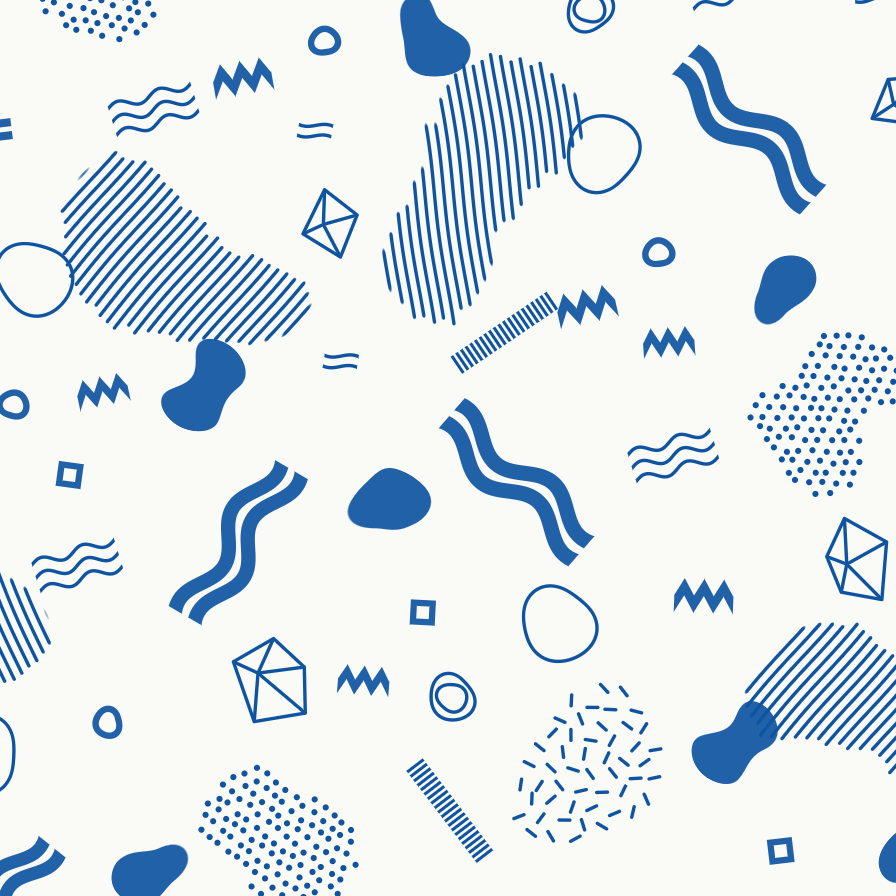
Write a WebGL 2 fragment shader that draws this pattern.

```glsl
#version 300 es
precision highp float;
// Scattered blue doodles on off-white paper: ribbons, hatched beans, confetti,
// crystals and small marks. A tilted lattice holds large motifs at even nodes,
// medium ones between them, and groups of small marks at odd nodes.
uniform vec2 u_resolution;
out vec4 fragColor;

#define PITCH 0.167
#define TILT 0.2
#define JITTER 0.026
#define LINE 0.0019
#define HATCH_PITCH 0.0106
#define PAPER vec3(0.98, 0.98, 0.97)
#define INK vec3(0.13, 0.38, 0.66)
#define DEEP_INK vec3(0.06, 0.33, 0.63)
#define TAU 6.28318

mat2 rot(float a) { return mat2(cos(a), -sin(a), sin(a), cos(a)); }

vec3 hash(vec2 p) {
    vec3 q = fract(p.xyx * vec3(0.1031, 0.1030, 0.0973));
    q += dot(q, q.yxz + 33.33);
    return fract((q.xxy + q.yzz) * q.zyx);
}

// --- Shapes ---
float segment(vec2 p, vec2 a, vec2 b) {
    vec2 ab = b - a;
    return length(p - a - ab * clamp(dot(p - a, ab) / dot(ab, ab), 0.0, 1.0));
}

float box(vec2 p, float r) { return max(abs(p.x), abs(p.y)) - r; }

float blob(vec2 p, float r, float seed) {
    float a = atan(p.y, p.x), s = seed * TAU;
    return length(p) - r * (1.0 + 0.07 * sin(2.0 * a + s) + 0.05 * sin(3.0 * a + 2.3 * s));
}

// Bent capsule of uneven width; size is (half spine, radius)
float bean(vec2 p, vec2 size, float seed) {
    float t = p.x / size.x, s = seed * TAU;
    p.y += 0.32 * sin(s) * size.x * cos(1.2 * t);
    p.x -= clamp(p.x, -size.x, size.x);
    return 0.9 * (length(p) - size.y * (1.0 + 0.2 * sin(1.8 * t + 2.0 * s)));
}

// Stack of parallel strips that follow one sine
float strips(vec2 p, float halfLen, float amp, float freq, float gap, float rows, float w) {
    float y = p.y - amp * sin(freq * p.x), slope = amp * freq * cos(freq * p.x);
    float mid = 0.5 * (rows - 1.0);
    y -= gap * (clamp(round(y / gap + mid), 0.0, 2.0 * mid) - mid);
    return max(abs(p.x) - halfLen, abs(y) / sqrt(1.0 + slope * slope) - w);
}

float zigzag(vec2 p) {
    float y = p.y - 0.0095 * (4.0 * abs(fract(p.x / 0.022) - 0.5) - 1.0);
    return max(abs(p.x) - 0.033, abs(y) / 2.0 - 0.0048);
}

vec2 corner(int i, int n, float r, float seed) {
    vec3 h = hash(vec2(i % n, seed * 91.0));
    float a = (float(i) + 0.5 * h.x) * TAU / float(n);
    return r * (0.75 + 0.4 * h.y) * vec2(cos(a), sin(a));
}

float crystal(vec2 p, float r, float seed) {
    int n = 4 + int(seed * 2.99);
    vec2 hub = 0.3 * r * vec2(cos(seed * 40.0), sin(seed * 40.0));
    float d = 1.0;
    for (int i = 0; i < n; i++) {
        vec2 a = corner(i, n, r, seed), b = corner(i + 1, n, r, seed);
        d = min(d, min(segment(p, a, b), segment(p, hub, a)));
    }
    return d - LINE;
}

// --- Beans filled with round-ended hatching or confetti ---
float hatchedBean(vec2 p, vec2 size, float seed, float angle) {
    mat2 r = rot(angle);
    vec2 q = r * p;
    q.y += 0.0015 * sin(30.0 * q.x);
    float id = floor(q.y / HATCH_PITCH), row = (id + 0.5) * HATCH_PITCH;
    float edge = bean(vec2(q.x, row) * r, size, seed) + 0.01 * (hash(vec2(id, seed * 50.0)).x - 0.5);
    return length(max(vec2(edge + LINE, abs(q.y - row)), 0.0)) - LINE;
}

float confettiBean(vec2 p, vec2 size, float seed, float pitch, float halfLen, float w, float spread) {
    float shift = 0.5 * pitch * mod(floor(p.y / pitch), 2.0);
    p.x += shift;
    vec2 cell = floor(p / pitch);
    vec3 h = hash(cell + seed * 97.0);
    vec2 centre = (cell + 0.5 + 0.3 * (h.xy - 0.5)) * pitch;
    if (bean(centre - vec2(shift, 0.0), size, seed) > 0.0) return 1.0;
    vec2 q = rot(1.5 + spread * h.z) * (p - centre);
    q.x -= clamp(q.x, -halfLen, halfLen);
    return length(q) - w;
}

// --- Motifs by size; each returns (solid distance, line distance) ---
vec2 largeMotif(vec2 p, int kind, float side, vec3 h) {
    p = rot(side * TAU / 8.0 + 0.3 * (h.x - 0.5)) * p;
    if (kind == 0 || kind == 5) {
        float s = mix(0.75, 1.0, h.y);
        return vec2(s * strips(p / s, 0.115, 0.014, 46.0, 0.029, 2.0, 0.0092), 1.0);
    }
    if (kind == 1) return vec2(1.0, confettiBean(p, vec2(0.035, 0.06), h.z, 0.0132, 0.0, 0.0034, 0.0));
    if (kind == 2) return vec2(1.0, confettiBean(p, vec2(0.055, 0.06), h.z, 0.021, 0.006, LINE, TAU));
    return vec2(1.0, hatchedBean(p, vec2(0.08, 0.068), h.z, kind == 3 ? 1.4 : 0.6 * side));
}

vec2 mediumMotif(vec2 p, int kind, bool sideways, vec3 h) {
    if (kind == 3) {
        p = rot((sideways ? TAU / 4.0 : 0.0) + 1.2 * (h.x - 0.5)) * p;
        return vec2(1.0, strips(p, 0.0115, 0.0, 1.0, 0.0063, 21.0, 0.0017));
    }
    if (kind == 5 && h.z < 0.5) return vec2(1.0, confettiBean(p.yx, vec2(0.015, 0.038), h.x, 0.0125, 0.0025, LINE, 0.3));
    if (kind == 5) return vec2(1.0, strips(rot(0.3 - TILT) * p, 0.048, 0.005, 130.0, 0.0155, 3.0, LINE));
    if (kind == 4) return vec2(1.0, abs(blob(p, 0.041, h.z)) - LINE);
    if (kind == 1) return vec2(1.0, crystal(p, mix(0.032, 0.05, h.y), h.z));
    return vec2(bean(rot(h.x * TAU) * p, vec2(0.022, mix(0.023, 0.03, h.y)), h.z), 1.0);
}

vec2 smallMotif(vec2 p, int kind, vec3 h) {
    p = rot(0.5 * (h.x - 0.5) - TILT) * p;
    if (kind == 0) return vec2(strips(p, 0.019, 0.0, 1.0, 0.0145, 2.0, 0.0045), 1.0);
    if (kind == 1) return vec2(abs(blob(p, 0.014, h.y)) - 0.0036, 1.0);
    if (kind == 2) return vec2(1.0, min(abs(blob(p, 0.025, h.y)), abs(blob(p, 0.016, h.z))) - LINE);
    if (kind == 3) return vec2(zigzag(p), 1.0);
    if (kind == 4) return vec2(h.y < 0.5 ? box(p, 0.0125) : abs(box(p, 0.0105)) - 0.0035, 1.0);
    if (kind == 5) return vec2(1.0, strips(p, 0.019, 0.003, 120.0, 0.012, 2.0, LINE));
    return vec2(zigzag(p * 1.15) / 1.15, 1.0);
}

void main() {
    vec2 g = rot(TILT) * gl_FragCoord.xy / u_resolution.y / PITCH + 60.0;
    vec2 d = vec2(1.0);
    for (int n = 0; n < 9; n++) {
        vec2 id = round(g) + vec2(n % 3 - 1, n / 3 - 1);
        vec3 h = hash(id);
        vec2 p = (g - id) * PITCH - (h.xy - 0.5) * JITTER;
        ivec2 node = ivec2(id), odd = node % 2, c = node / 2;
        float side = (c.x + c.y) % 2 == 0 ? 1.0 : -1.0;
        if (odd.x + odd.y == 0) {
            d = min(d, largeMotif(p, (c.x + 4 * c.y) % 6, side, h));
        } else if (odd.x != odd.y) {
            int kind = ((node.x + node.y - 1) / 2 + node.x - node.y + 119) % 6;
            d = min(d, mediumMotif(p, kind, odd.y == 1, h));
        } else {
            // One mark where long motifs meet, a ring of three elsewhere
            int count = side > 0.0 ? 1 : 3;
            for (int k = 0; k < count; k++) {
                float a = (float(k) / 3.0 + h.z) * TAU;
                vec2 offset = count == 1 ? vec2(0.0) : 0.058 * vec2(cos(a), sin(a));
                d = min(d, smallMotif(p - offset, (c.x + 3 * c.y + 2 * k) % 7, hash(id + float(17 * k + 5))));
            }
        }
    }
    vec2 cover = clamp(0.5 - d * u_resolution.y, 0.0, 1.0);
    vec3 color = mix(mix(PAPER, INK, cover.x), DEEP_INK, cover.y);
    fragColor = vec4(color, 1.0);
}
```
